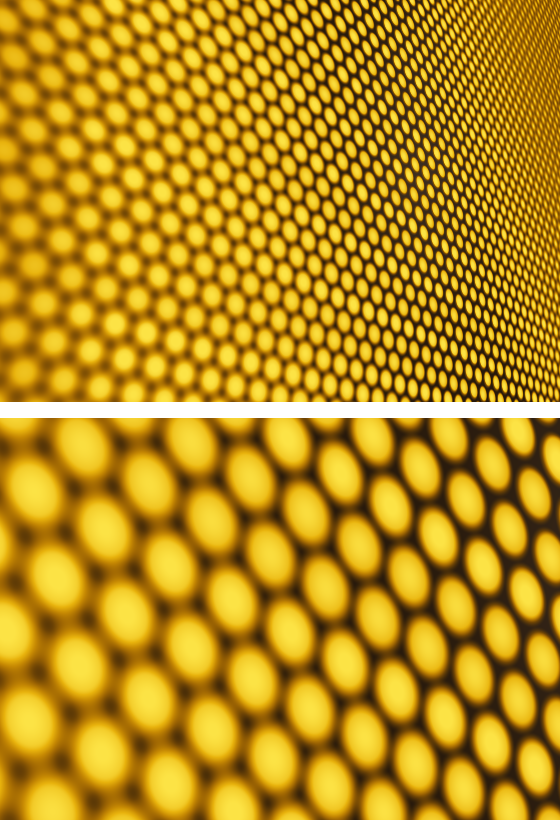
Top: the whole. Bottom: its middle third, enlarged.
Give the GLSL for this pattern, as a WebGL 1 fragment shader.

```glsl
precision highp float;

uniform vec2 u_resolution;

// Perspective of the sheet, in canvas heights
const vec2 VANISH = vec2(2.2554, -0.3659);
const vec2 ANCHOR = vec2(0.4928, 0.6063);
const vec2 COLUMN_STEP = vec2(0.0188, -0.0726);
const float RECESSION = 0.0343;

// Holes, measured in hole spacings
const float FAR_RADIUS = 0.415;
const float NEAR_RADIUS = 0.46;
const vec2 WALL_SHIFT = vec2(0.11, -0.03);
const float DOME = 0.23;

// Depth of field
const float FOCUS_SCALE = 0.6;
const float NEAR_BLUR = 0.5;
const float FAR_BLUR = 0.9;
const float MAX_BLUR = 0.42;

const vec3 PLATE = vec3(0.15, 0.095, 0.04);
const vec3 BROWN = vec3(0.42, 0.26, 0.02);
const vec3 OCHRE = vec3(0.61, 0.39, 0.01);
const vec3 AMBER = vec3(0.77, 0.53, 0.01);
const vec3 GOLD = vec3(0.91, 0.70, 0.05);
const vec3 LEMON = vec3(0.99, 0.89, 0.27);
const vec3 SHEEN = vec3(0.10, 0.095, 0.10);

float cross2(vec2 a, vec2 b) {
  return a.x * b.y - a.y * b.x;
}

// Skewed lattice coordinates to the plane of equilateral triangles
vec2 latticeToPlane(vec2 cell) {
  return vec2(0.8660 * cell.x, cell.y + 0.5 * cell.x);
}

float disc(float d, float radius, float softness) {
  return 1.0 - smoothstep(radius - softness, radius + softness, d);
}

float linearStep(float a, float b, float x) {
  return clamp((x - a) / (b - a), 0.0, 1.0);
}

vec3 lightRamp(float level, vec3 shade) {
  vec3 c = mix(shade, BROWN, linearStep(0.0, 0.28, level));
  c = mix(c, OCHRE, linearStep(0.28, 0.46, level));
  c = mix(c, AMBER, linearStep(0.46, 0.64, level));
  c = mix(c, GOLD, linearStep(0.64, 0.83, level));
  return mix(c, LEMON, linearStep(0.83, 1.0, level));
}

void main() {
  vec2 p = gl_FragCoord.xy / u_resolution.y;

  // Unproject onto the sheet
  vec2 origin = ANCHOR - VANISH;
  vec2 ray = p - VANISH;
  float scale = max(cross2(ray, COLUMN_STEP) / cross2(origin, COLUMN_STEP), 0.05);
  float along = dot(ray / scale - origin, COLUMN_STEP) / dot(COLUMN_STEP, COLUMN_STEP);
  vec2 lattice = vec2((1.0 / scale - 1.0) / RECESSION, along);

  // Blur grows on both sides of the focal band
  float defocus = 1.0 - FOCUS_SCALE / scale;
  float blur = defocus > 0.0 ? NEAR_BLUR * defocus : -FAR_BLUR * defocus;
  float pixel = 0.7 / (u_resolution.y * 0.056 * scale * scale);
  float softness = min(length(vec2(blur, pixel)), MAX_BLUR);
  float sharpness = 1.0 - smoothstep(0.02, 0.16, blur);
  float radius = mix(FAR_RADIUS, NEAR_RADIUS, smoothstep(0.65, 1.0, scale));

  // Add the light of all nearby holes
  vec2 base = floor(lattice);
  float lit = 0.0;
  float wall = 0.0;
  for (int j = -1; j <= 2; j++) {
    for (int i = -1; i <= 2; i++) {
      vec2 cell = base + vec2(float(i), float(j));
      vec2 offset = latticeToPlane(lattice - cell);
      float d = length(offset);
      float front = disc(d, radius, softness);
      float back = disc(length(offset - WALL_SHIFT * sharpness), radius, softness);
      float dome = 1.0 - DOME * d * d / (radius * radius);
      float variation = 1.0 + 0.025 * sin(cell.x * 12.7 + 3.0 * sin(cell.y * 7.3));
      lit += front * mix(1.0, back, sharpness) * dome * variation;
      wall += front * (1.0 - back);
    }
  }

  // Broad falloff of the backlight
  float level = 1.0 - 0.12 * (1.0 - smoothstep(0.0, 0.32, p.x));
  level -= 0.14 * (1.0 - smoothstep(0.34, 0.52, scale));

  // Soft reflection on the focal band of the plate
  float ripple = 0.8 + 0.12 * sin(p.y * 9.0 + p.x * 4.0) + 0.08 * sin(p.y * 23.0 - p.x * 11.0);
  vec2 toSheen = (p - vec2(1.05, 0.64)) / vec2(0.16, 0.35);
  vec3 shade = PLATE + SHEEN * ripple * exp(-dot(toSheen, toSheen));

  vec3 color = lightRamp(lit * level, shade);
  color = mix(color, OCHRE, 0.5 * clamp(wall, 0.0, 1.0) * sharpness);
  gl_FragColor = vec4(color, 1.0);
}
```
